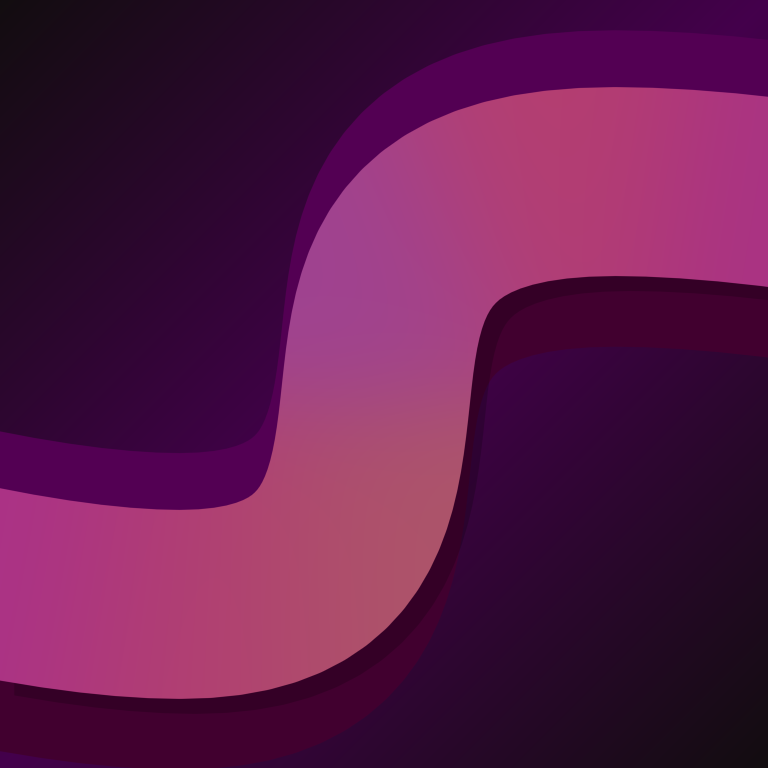
Write a WebGL 1 fragment shader that draws this background.

```glsl
precision highp float;
// A broad S-shaped ribbon over a dark diagonal gradient, with shifted copies
// behind it as flat bands and a shadow. The ribbon is the distance to a
// parametric curve; its colour is a normalised blend of soft colour sites.
uniform vec2 u_resolution;

// Centre line of the ribbon; s = -1 and s = 1 are the low and high bends.
vec2 ribbonPoint(float s) {
  float a = abs(s);
  float tail = max(a - 1.0, 0.0);
  float sweep = s < 0.0 ? 0.211 : 0.267;
  float rise = 0.413 * a - 0.1377 * a * a * a + 0.098 * tail * tail;
  return vec2(0.4896 + s * (0.0443 + sweep * s * s), 0.4883 + sign(s) * rise);
}

float segmentDistance(vec2 p, vec2 a, vec2 b) {
  vec2 ab = b - a;
  float t = clamp(dot(p - a, ab) / dot(ab, ab), 0.0, 1.0);
  return length(p - a - ab * t);
}

// Smooth-edged coverage of the ribbon at p.
float ribbonMask(vec2 p, float pixel) {
  float d = 10.0;
  vec2 a = ribbonPoint(-1.5);
  for (int i = 1; i <= 60; i++) {
    vec2 b = ribbonPoint(-1.5 + 0.05 * float(i));
    d = min(d, segmentDistance(p, a, b));
    a = b;
  }
  return 1.0 - smoothstep(-0.7 * pixel, 0.7 * pixel, d - 0.123);
}

// Colour site: premultiplied colour with its Gaussian weight in alpha.
vec4 site(vec2 p, vec2 center, vec3 color) {
  vec2 d = p - center;
  return vec4(color, 1.0) * exp(-25.0 * dot(d, d));
}

vec3 ribbonColor(vec2 p) {
  vec4 sum = site(p, vec2(0.0, 0.27), vec3(0.665, 0.19, 0.535));
  sum += site(p, vec2(0.26, 0.22), vec3(0.695, 0.245, 0.44));
  sum += site(p, vec2(0.52, 0.23), vec3(0.675, 0.335, 0.41));
  sum += site(p, vec2(0.43, 0.70), vec3(0.62, 0.26, 0.57));
  sum += site(p, vec2(0.72, 0.82), vec3(0.71, 0.245, 0.43));
  sum += site(p, vec2(1.02, 0.77), vec3(0.66, 0.195, 0.52));
  return sum.rgb / sum.a;
}

void main() {
  vec2 p = gl_FragCoord.xy / u_resolution;
  float pixel = 1.0 / min(u_resolution.x, u_resolution.y);

  // Diagonal background: dark corners, violet along the middle.
  float diagonal = 1.0 - abs(p.x - p.y);
  vec3 color = mix(vec3(0.07, 0.05, 0.06), vec3(0.265, 0.0, 0.295), diagonal);

  // Flat bands above and below the ribbon.
  color = mix(color, vec3(0.325, 0.0, 0.325), ribbonMask(p - vec2(0.0, 0.074), pixel));
  color = mix(color, vec3(0.255, 0.0, 0.185), ribbonMask(p + vec2(0.0, 0.092), pixel));

  // Translucent shadow, starting just inside the left edge.
  float shadow = ribbonMask(p - vec2(0.0195, -0.0195), pixel);
  shadow *= smoothstep(-pixel, pixel, p.x - 0.0185);
  color *= 1.0 - 0.2 * shadow;

  color = mix(color, ribbonColor(p), ribbonMask(p, pixel));
  gl_FragColor = vec4(color, 1.0);
}
```
